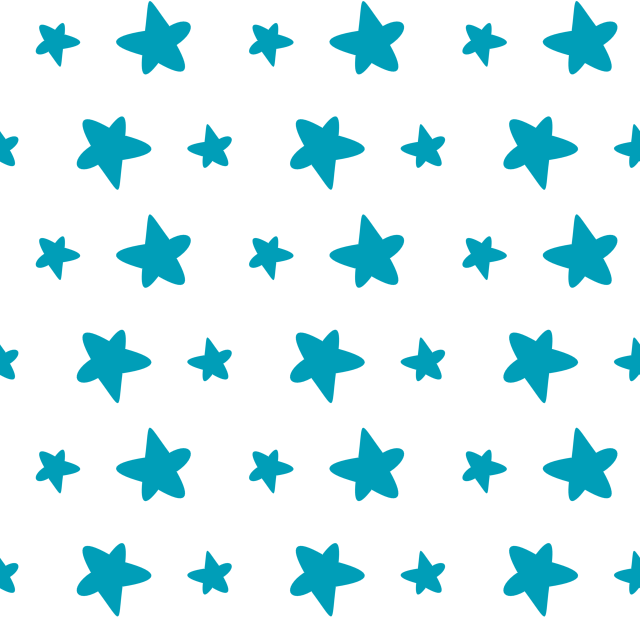
Write a Shadertoy shader that draws this pattern.

```glsl
// Hand-cut teal stars on white, large and small alternating along staggered rows.
// Each star is five cubic Bezier arms, turned into a signed distance; a square
// tile, 384 units wide, holds a large and a small star plus their half-turned copies.

const float TILE = 384.0;

// Per arm: starting notch, then the two control points that pull out its tip.
const vec2 ARMS[15] = vec2[](
    vec2(-24.0, 25.5), vec2(-15.0, 96.0), vec2(-25.0, 95.0),
    vec2(20.0, 34.0), vec2(61.0, 57.0), vec2(75.0, 28.0),
    vec2(33.0, 0.0), vec2(61.0, -50.0), vec2(50.0, -61.0),
    vec2(0.0, -32.5), vec2(-24.0, -64.0), vec2(-33.0, -59.0),
    vec2(-29.0, -18.5), vec2(-93.0, -1.0), vec2(-92.0, 15.0));

vec2 bezier(vec2 a, vec2 b, vec2 c, vec2 d, float t) {
    float s = 1.0 - t;
    return s * s * s * a + 3.0 * s * t * (s * b + t * c) + t * t * t * d;
}

// Signed distance to the star outline, negative inside.
float starDistance(vec2 p) {
    float reach = length(p);
    if (reach > 92.0) return reach - 82.0;

    float nearest = 1e6, side = 1.0;
    for (int arm = 0; arm < 5; arm++) {
        vec2 start = ARMS[arm * 3];
        vec2 end = ARMS[(arm * 3 + 3) % 15];
        vec2 a = start;
        for (int i = 1; i <= 16; i++) {
            vec2 b = bezier(start, ARMS[arm * 3 + 1], ARMS[arm * 3 + 2], end, float(i) / 16.0);
            vec2 edge = b - a, toP = p - a;
            vec2 gap = toP - edge * clamp(dot(toP, edge) / dot(edge, edge), 0.0, 1.0);
            nearest = min(nearest, dot(gap, gap));

            // Flip the sign at every edge crossed by a ray towards +x.
            if ((a.y > p.y) != (b.y > p.y) && toP.x < edge.x * toP.y / edge.y) side = -side;
            a = b;
        }
    }
    return side * sqrt(nearest);
}

// A star of the given size repeated once per tile.
float repeatedStar(vec2 p, vec2 center, float size) {
    vec2 q = p - center;
    q -= TILE * round(q / TILE);
    return size * starDistance(q / size);
}

void mainImage(out vec4 fragColor, in vec2 fragCoord) {
    // Three tiles across, anchored at the top left corner.
    float pixel = 3.0 * TILE / iResolution.x;
    vec2 p = (fragCoord - vec2(0.0, iResolution.y)) * pixel;

    float d = 1e6;
    for (int turn = 0; turn < 2; turn++) {
        d = min(d, repeatedStar(p, vec2(285.0, -81.0), 1.0));
        d = min(d, repeatedStar(p, vec2(382.4, -270.6), 0.595));
        p = vec2(481.5, -343.5) - p; // half turn about the tile's pivot
    }

    float ink = 1.0 - smoothstep(-0.7 * pixel, 0.7 * pixel, d);
    fragColor = vec4(mix(vec3(1.0), vec3(0.0, 0.62, 0.72), ink), 1.0);
}
```
